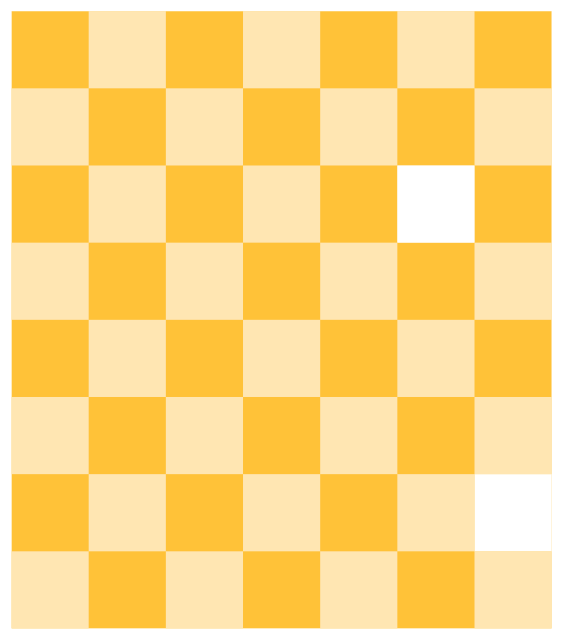
This pattern is drawn by a Shadertoy shader. Its source:

```glsl
#define CELL 0.12057
#define ORIGIN vec2(0.0180, 0.0180)
#define GRID vec2(7.0, 8.0)
#define GAP_A vec2(5.0, 5.0)
#define GAP_B vec2(6.0, 1.0)
#define CREAM vec3(1.0, 0.90, 0.70)
#define GOLD vec3(1.0, 0.76, 0.22)
#define PAPER vec3(1.0)

// Antialiased coverage of an axis-aligned box
float boxCoverage(vec2 p, vec2 corner, vec2 size, float pixel) {
    vec2 inside = min(p - corner, corner + size - p);
    vec2 cover = clamp(inside / pixel + 0.5, 0.0, 1.0);
    return cover.x * cover.y;
}

// 1 where column and row have equal parity, 0 elsewhere
float checker(vec2 p, float pixel) {
    vec2 wave = abs(2.0 * fract(0.5 * p - 0.25) - 1.0) - 0.5;
    vec2 parity = clamp(2.0 * wave / pixel, -1.0, 1.0);
    return 0.5 + 0.5 * parity.x * parity.y;
}

void mainImage(out vec4 fragColor, in vec2 fragCoord) {
    // Cell coordinates, scaled by canvas height
    vec2 p = (fragCoord / iResolution.y - ORIGIN) / CELL;
    float pixel = 1.0 / (iResolution.y * CELL);

    // Alternating squares
    vec3 board = mix(GOLD, CREAM, checker(p, pixel));

    // Board outline with two empty cells
    float mask = boxCoverage(p, vec2(0.0), GRID, pixel);
    mask *= 1.0 - boxCoverage(p, GAP_A, vec2(1.0), pixel);
    mask *= 1.0 - boxCoverage(p, GAP_B, vec2(1.0), pixel);

    fragColor = vec4(mix(PAPER, board, mask), 1.0);
}
```
